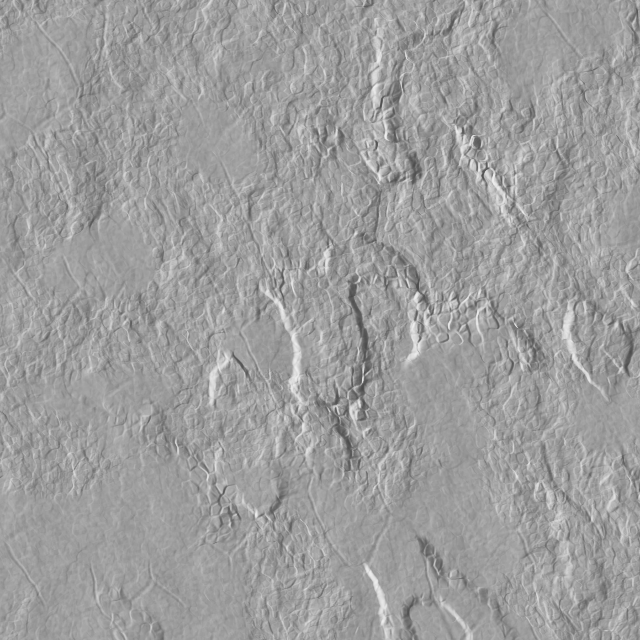
This texture is drawn by a WebGL 1 fragment shader. Its source:

```glsl
precision highp float;
// Knobbly grey planetary ground with smooth flats and ragged scarps, lit from the left.
uniform vec2 u_resolution;

vec2 hash2(vec2 c) {
  return fract(sin(vec2(dot(c, vec2(127.1, 311.7)), dot(c, vec2(269.5, 183.3)))) * 43758.5);
}

// Cellular noise: x = gap between the two nearest points, y = cell value, z = blended value.
vec3 cells(vec2 p) {
  vec2 base = floor(p), f = fract(p);
  float near = 9.0, second = 9.0, id = 0.0, sum = 0.0, weights = 0.0001;
  for (int j = -1; j <= 1; j++) {
    for (int i = -1; i <= 1; i++) {
      vec2 o = vec2(float(i), float(j));
      vec2 h = hash2(base + o);
      vec2 d = o + 0.15 + 0.7 * h - f;
      float d2 = dot(d, d);
      float value = fract(h.x * 17.3 + h.y * 31.7);
      float w = max(0.0, 1.3225 - d2);
      w *= w * w;
      sum += w * value;
      weights += w;
      if (d2 < near) {
        second = near;
        near = d2;
        id = value;
      } else {
        second = min(second, d2);
      }
    }
  }
  return vec3(sqrt(second) - sqrt(near), id, sum / weights);
}

// Gentle layered sines keep borders from running straight.
vec2 bend(vec2 p) {
  vec2 q = p + 0.005 * sin(p.yx * vec2(31.0, 27.0) + 2.0 * sin(p * 13.0 + 1.0));
  return q + 0.001 * sin(q.yx * vec2(143.0, 117.0) + 2.0 * sin(q * 71.0));
}

// Irregular terraces overlaid with uneven cracked blocks.
float lumps(vec2 p) {
  vec3 c = cells(p);
  float terrace = smoothstep(0.38, 0.6, c.z);
  float block = smoothstep(0.0, 0.42, c.x) * (0.2 + 0.8 * c.y);
  return 0.65 * terrace + 0.45 * block;
}

float height(vec2 p, float rough, float scarps) {
  vec2 q = bend(p);
  // Steep axis, leaning down to the right.
  vec2 along = vec2(0.9 * q.x + 0.43 * q.y, 0.9 * q.y - 0.43 * q.x);
  float coarse = lumps(along * vec2(37.0, 29.0));
  float medium = lumps(q * vec2(68.0, 60.0) + 7.0);
  float fine = lumps(q * 121.0 + 17.0);
  float swell = cells(along * vec2(17.0, 12.0) + 3.0).z;
  float h = rough * (0.032 * coarse / 37.0 + 0.038 * medium / 68.0 + 0.03 * fine / 121.0);
  h += (0.3 + 0.7 * rough) * 0.06 * swell / 17.0;

  // Short broad scarps with crumbled rims.
  float mound = cells(along * vec2(18.0, 9.0) + 11.0).z + 0.05 * (coarse + medium - 1.0);
  h += 0.0068 * scarps * smoothstep(0.45, 0.68, mound);

  // Long thin fissures that fade in and out.
  float fissure = 1.0 - smoothstep(0.0, 0.08, cells(along * vec2(11.0, 7.0) + 29.0).x);
  return h - 0.0003 * fissure * smoothstep(0.4, 0.65, swell);
}

void main() {
  vec2 p = gl_FragCoord.xy / u_resolution.y;

  // Flats are commoner low down; scarps gather at upper right and lower centre.
  vec2 q = bend(p);
  float ragged = 0.1 * (cells(q * 31.0 + 41.0).z - 0.5);
  float patches = cells(q * vec2(8.0, 9.5) + 5.0).z + ragged;
  float rough = mix(0.3, 1.0, smoothstep(0.28, 0.41, patches + 0.12 * (p.y - 0.45)));
  vec2 upper = p - vec2(0.78, 0.76);
  vec2 lower = p - vec2(0.52, 0.22);
  float rugged = min(1.0, exp(-10.0 * dot(upper, upper)) + 0.9 * exp(-14.0 * dot(lower, lower)));
  rough *= 0.92 + 0.25 * rugged;
  float scarps = (0.1 + 0.9 * rugged) * smoothstep(0.4, 0.66, cells(q * 7.0 + 53.0).z);

  // Slope away from the light gives the shade.
  vec2 away = 0.0011 * vec2(0.97, -0.24);
  float rise = height(p + away, rough, scarps) - height(p - away, rough, scarps);
  float slope = rise / 0.0022;
  slope /= sqrt(1.0 + slope * slope * 9.0);

  float speckle = cells(p * 250.0).z - 0.5;
  float tone = 0.617 + slope + 0.055 * speckle;
  gl_FragColor = vec4(vec3(clamp(tone, 0.0, 1.0)), 1.0);
}
```
